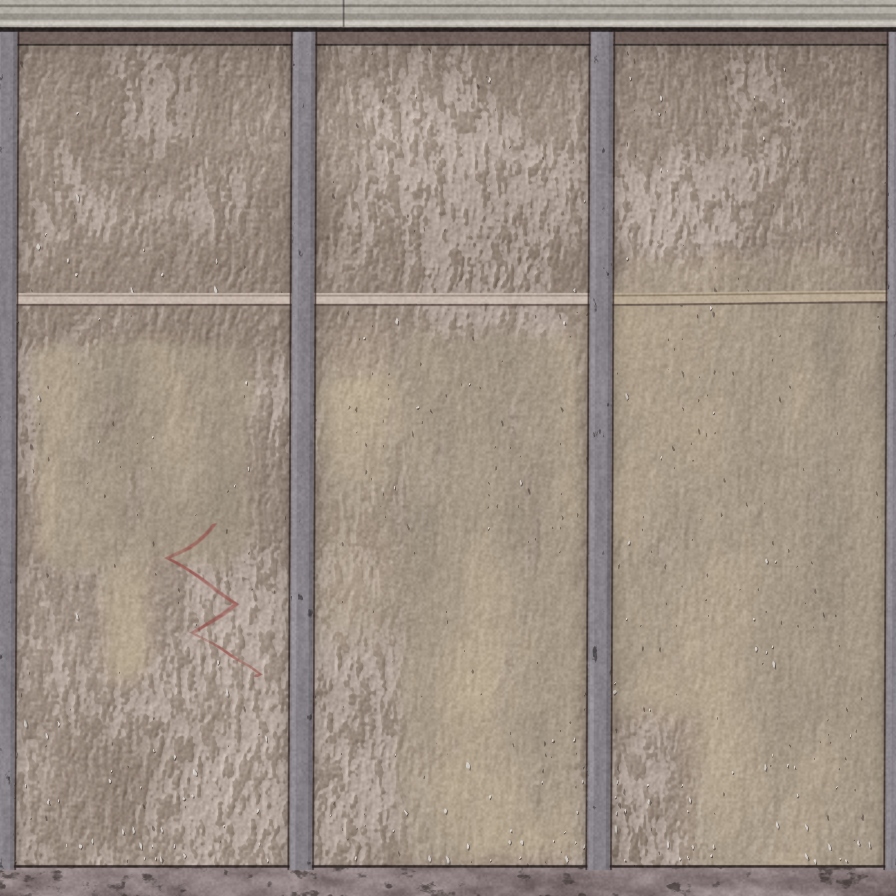
Reproduce this texture procedurally as a three.js fragment shader.

```glsl
// Weathered plywood wall: three flaking panels between grey posts, with trim, rail and sill.
varying vec2 vUv;

float hash(vec2 p) {
  vec3 q = fract(vec3(p.xyx) * 0.1031);
  q += dot(q, q.yzx + 33.33);
  return fract((q.x + q.y) * q.z);
}

float noise(vec2 p) {
  vec2 i = floor(p), f = fract(p);
  f = f * f * (3.0 - 2.0 * f);
  return mix(mix(hash(i), hash(i + vec2(1, 0)), f.x),
             mix(hash(i + vec2(0, 1)), hash(i + vec2(1, 1)), f.x), f.y);
}

float fbm(vec2 p) {
  float sum = 0.0, amp = 0.5;
  for (int i = 0; i < 4; i++) {
    sum += amp * noise(p);
    p = p * 2.03 + 17.1;
    amp *= 0.5;
  }
  return sum;
}

float band(float v, float lo, float hi) {
  return smoothstep(lo - 0.001, lo + 0.001, v) * (1.0 - smoothstep(hi - 0.001, hi + 0.001, v));
}

// Soft rounded rectangle of fresh paint
float patchMask(vec2 p, vec2 lo, vec2 hi, float soft) {
  vec2 q = abs(p - 0.5 * (lo + hi)) - 0.5 * (hi - lo) + 0.03;
  float d = length(max(q, 0.0)) + min(max(q.x, q.y), 0.0) - 0.03;
  return 1.0 - smoothstep(-soft, soft, d);
}

// Height of the torn paint: short ragged flakes along the upright grain
float flakeHeight(vec2 p) {
  p.x += 0.004 * noise(p * vec2(30.0, 40.0)) + 0.04 * p.y * (noise(p * 4.0) - 0.5);
  return 0.45 * noise(p * vec2(165.0, 42.0)) + 0.33 * noise(p * vec2(250.0, 110.0) + 9.0)
       + 0.22 * noise(p * vec2(330.0, 260.0) + 31.0);
}

// Scattered slivers: x is the chip, y is its shadow
vec2 chips(vec2 p, vec2 grid, float density) {
  vec2 cell = floor(p * grid);
  float h = hash(cell + 3.7);
  vec2 d = fract(p * grid) - 0.25 - 0.5 * vec2(hash(cell + 11.0), hash(cell + 23.0));
  d.x += d.y * (h - 0.5) * 0.6 + 0.2 * (noise(p * 250.0) - 0.5);
  vec2 size = vec2(0.07, 0.08) + vec2(0.08, 0.2) * h * h;
  float on = step(hash(cell + 57.0), density);
  return on * vec2(1.0 - smoothstep(0.5, 1.3, length(d / size)),
                   1.0 - smoothstep(0.5, 1.4, length((d + vec2(-0.07, 0.08)) / size)));
}

void main() {
  vec2 p = vUv;
  float grain = 0.6 * noise(p * 400.0) + 0.4 * noise(p * 230.0 + 7.0) - 0.5;
  float cloud = fbm(p * 7.0);

  // Post spacing, with a slight lean
  float s = (p.x - 0.007 + 0.004 * (1.0 - p.y)) / 0.3325;
  float post = (s - floor(s + 0.5)) * 0.3325;
  float panel = floor(s);
  float low = 1.0 - smoothstep(0.03, 0.2, p.y);

  // Bare panel and flaking paint
  float flake = flakeHeight(p);
  float relief = flake - flakeHeight(p + vec2(0.002, -0.003));
  float wear = smoothstep(0.3, 0.62, fbm(p * vec2(12.0, 9.0) + 5.0));
  float paint = smoothstep(0.47, 0.6, flake + 0.2 * (wear - 0.5));
  vec3 col = mix(vec3(0.595, 0.535, 0.49), vec3(0.71, 0.655, 0.62), paint * (0.25 + 0.6 * wear));
  col += relief * 0.26 + (cloud - 0.47) * 0.14;
  col -= 0.03 * smoothstep(0.86, 0.95, p.y);

  // Rolled beige cover-up patches, worn thin in places
  vec2 w = p + 0.025 * (vec2(fbm(p * 25.0), fbm(p * 25.0 + 40.0)) - 0.47);
  float cover = max(patchMask(w, vec2(0.04, 0.37), vec2(0.28, 0.62), 0.012),
                    patchMask(w, vec2(0.12, 0.24), vec2(0.168, 0.42), 0.015));
  cover = max(cover, patchMask(w, vec2(0.352, 0.46), vec2(0.65, 0.585), 0.015));
  cover = max(cover, patchMask(w, vec2(0.445, 0.045), vec2(0.652, 0.63), 0.02));
  cover = max(cover, 0.6 * patchMask(w, vec2(0.35, 0.28), vec2(0.47, 0.62), 0.04));
  cover = max(cover, patchMask(w, vec2(0.66, 0.2), vec2(1.01, 0.68), 0.03));
  cover = max(cover, patchMask(w, vec2(0.775, 0.0), vec2(1.01, 0.3), 0.03));
  cover = max(cover, 0.7 * patchMask(w, vec2(0.7, 0.65), vec2(0.955, 0.712), 0.015));
  cover *= 1.0 - 0.4 * smoothstep(0.55, 0.75, fbm(p * vec2(32.0, 13.0) + 60.0));
  float tone = 0.5 + 1.3 * (fbm(p * vec2(15.0, 5.0) + 21.0) - 0.47) + 0.9 * (cloud - 0.47);
  vec3 beige = mix(vec3(0.595, 0.55, 0.495), vec3(0.725, 0.665, 0.575), clamp(tone, 0.0, 1.0));
  col = mix(col, beige + relief * 0.12, cover * 0.92);

  // Faded red zigzag scuff
  vec2 q = p + 0.02 * (vec2(noise(p * 22.0), noise(p * 22.0 + 5.0)) - 0.5);
  float zig = 0.235 + 0.3 * (0.33 - q.y) + 0.11 * (abs(fract(q.y * 12.0) - 0.5) - 0.25);
  float scuff = (1.0 - smoothstep(0.001, 0.005, abs(q.x - zig))) * band(q.y, 0.245, 0.415);
  col = mix(col, vec3(0.58, 0.30, 0.28), scuff * (0.3 + 0.5 * noise(p * 70.0)));

  // Chips, denser toward the foot
  float crowd = smoothstep(0.4, 0.65, fbm(p * vec2(14.0, 6.0) + 33.0));
  vec2 bright = chips(p, vec2(85.0, 60.0), 0.06 * crowd + 0.16 * low);
  vec2 dark = chips(p + 0.37, vec2(110.0, 75.0), 0.03 + 0.14 * crowd * step(0.5, panel) * step(p.y, 0.66));
  col = mix(col, vec3(0.27, 0.23, 0.21), max(bright.y, dark.y * 0.8) * 0.65);
  col = mix(col, vec3(0.88, 0.86, 0.84), bright.x * 0.85);

  // Soft grime along panel borders
  float side = abs(post) - 0.0135;
  col *= 1.0 - 0.18 * exp(-max(side, 0.0) * 130.0) - 0.12 * exp(-abs(p.y - 0.95) * 50.0);

  // Middle rail and its shadow
  float rail = p.y - 0.667 - 0.003 * smoothstep(0.66, 1.0, p.x);
  col = mix(col, vec3(0.33, 0.27, 0.25), 0.7 * band(rail, -0.0085, -0.006));
  vec3 railColor = mix(vec3(0.78, 0.72, 0.68), vec3(0.72, 0.66, 0.58), step(1.5, panel));
  col = mix(col, railColor - 0.15 * band(rail, 0.002, 0.004), band(rail, -0.006, 0.006));

  // Header board and sill
  col = mix(col, vec3(0.44, 0.38, 0.36) + 0.1 * (cloud - 0.5), band(p.y, 0.951, 0.968));
  col *= 1.0 - 0.6 * band(p.y, 0.949, 0.951);
  float crumbs = smoothstep(0.6, 0.75, fbm(p * vec2(60.0, 90.0)));
  vec3 sill = vec3(0.53, 0.475, 0.475) + 0.35 * (fbm(p * vec2(25.0, 60.0)) - 0.47);
  sill = mix(sill, vec3(0.25, 0.22, 0.21), crumbs * 0.7);
  col = mix(col, sill, 1.0 - smoothstep(0.031, 0.033, p.y));
  col = mix(col, vec3(0.12, 0.09, 0.09), 0.8 * band(p.y, 0.0315, 0.0345));

  // Grey posts with thin dark seams, bevel and a few knocks
  float tall = band(p.y, 0.029, 0.968);
  col = mix(col, vec3(0.17, 0.13, 0.13), 0.7 * tall * band(abs(post), 0.0125, 0.0148));
  vec3 postColor = vec3(0.525, 0.505, 0.525) + 0.09 * (fbm(p * vec2(150.0, 14.0)) - 0.47);
  postColor += 0.05 * band(post, -0.011, -0.006) - 0.07 * band(post, 0.008, 0.013);
  postColor *= 1.0 - 0.4 * smoothstep(0.7, 0.8, fbm(p * vec2(110.0, 60.0) + 80.0));
  col = mix(col, postColor, tall * (1.0 - smoothstep(0.0115, 0.0135, abs(post))));

  // Moulded top trim with a joint
  vec3 trim = vec3(0.70, 0.68, 0.65) - 0.2 * band(p.y, 0.992, 0.995) - 0.12 * band(p.y, 0.978, 0.985);
  trim += 0.09 * band(p.y, 0.972, 0.976) + 0.08 * (cloud - 0.5);
  trim *= 1.0 - 0.4 * band(p.x, 0.3825, 0.3845);
  col = mix(col, trim, smoothstep(0.969, 0.971, p.y));
  col = mix(col, vec3(0.12, 0.10, 0.10), 0.9 * band(p.y, 0.9645, 0.9695));

  gl_FragColor = vec4(col + grain * 0.09, 1.0);
}
```
